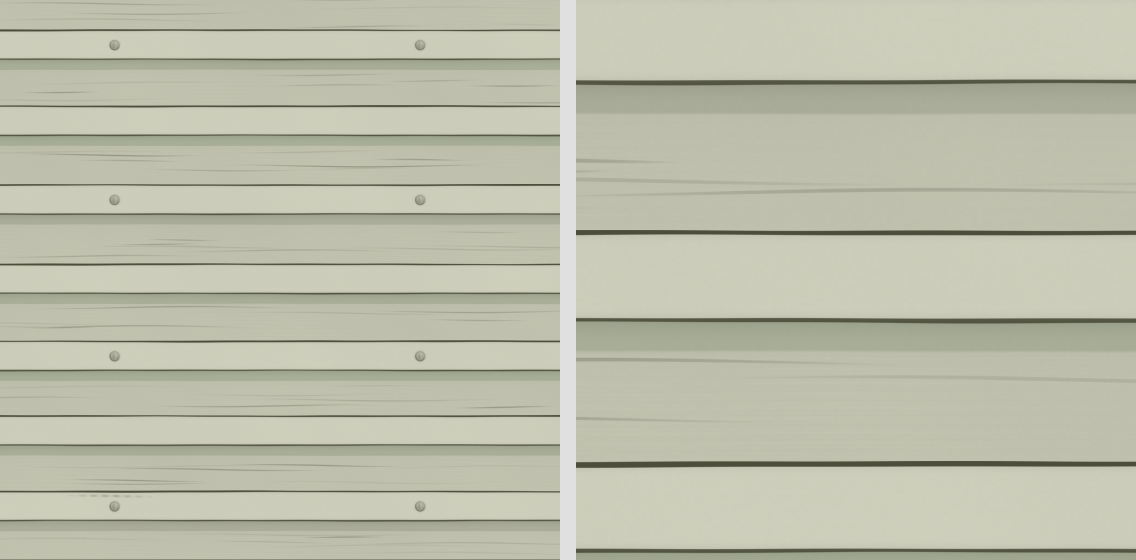
Left, the full canvas; right, a detail of the centre.
This texture is drawn by a Shadertoy shader. Its source:

```glsl
const float PITCH = 0.1376;
const vec3 STRIP = vec3(0.80, 0.805, 0.73);
const vec3 PLANK = vec3(0.75, 0.755, 0.68);
const vec3 SHADOW = vec3(0.655, 0.67, 0.59);
const vec3 GRAIN = vec3(0.50, 0.51, 0.44);
const vec3 INK = vec3(0.30, 0.305, 0.235);

float hash(vec2 p) {
    return fract(sin(dot(p, vec2(127.1, 311.7))) * 43758.5);
}

// Slow drift made of layered sines, about -1 to 1
float drift(float x, float seed) {
    return 0.5 * sin(7.0 * x + seed * 4.1) + 0.3 * sin(17.0 * x - seed * 2.7)
         + 0.2 * sin(41.0 * x + seed * 5.3);
}

// Uneven spacing of the boards
float rowStart(float row) {
    return 0.0527 + row * PITCH + 0.0013 + 0.0039 * sin(1.2 * row - 2.6);
}

float band(float dist, float halfWidth, float aa) {
    return 1.0 - smoothstep(halfWidth - aa, halfWidth + aa, abs(dist));
}

// Thin horizontal mark with tapered ends
float streak(vec2 p, vec2 center, float halfLength, float halfWidth, float aa) {
    float along = (p.x - center.x) / halfLength;
    float taper = max(0.0, 1.0 - along * along);
    float bend = 0.0018 * sin(p.x * 13.0 + center.y * 400.0);
    return taper * band(p.y - center.y - bend, halfWidth * (0.4 + taper), aa);
}

vec3 addRivet(vec3 color, vec2 p, float aa) {
    float r = length(p);
    float disc = 1.0 - smoothstep(0.009 - aa, 0.009 + aa, r);
    float light = dot(p, vec2(0.45, 0.9)) / 0.009;
    vec3 metal = mix(vec3(0.59, 0.60, 0.53), vec3(0.71, 0.715, 0.64),
                     smoothstep(-0.6, 0.7, light + 0.3 * sin(p.x * 900.0)));
    float rim = smoothstep(0.006, 0.009, r) * (0.6 - 0.3 * light);
    metal = mix(metal, vec3(0.42, 0.43, 0.36), clamp(rim, 0.0, 0.85));
    color *= 1.0 - 0.08 * (1.0 - smoothstep(0.008, 0.013, r));
    return mix(color, metal, disc);
}

void mainImage(out vec4 fragColor, in vec2 fragCoord) {
    vec2 uv = fragCoord / iResolution.xy;
    float aa = 0.8 / iResolution.y;
    float depth = 1.0 - uv.y;

    // Board index and distance below its top edge
    float row = floor((depth - 0.0487) / PITCH);
    if (depth < rowStart(row)) row -= 1.0;
    float d = depth - rowStart(row);
    float seed = row + 2.0;

    // Flat bands: raised strip, its shadow, recessed plank
    float stripEnd = 0.0538 + 0.0006 * drift(uv.x, seed + 0.5);
    float shadowEnd = 0.0725 + 0.0005 * drift(uv.x, seed + 3.0);
    float inPlank = smoothstep(shadowEnd - 0.0012, shadowEnd + 0.0012, d);
    float inStrip = 1.0 - smoothstep(stripEnd - aa, stripEnd + aa, d);
    vec3 strip = STRIP * (1.0 - 0.025 * smoothstep(0.018, 0.028, abs(d - 0.028)));
    vec3 plank = PLANK * (1.0 - 0.02 * exp(-(d - 0.072) * 90.0));
    vec3 shadow = SHADOW * (0.96 + 0.05 * smoothstep(0.054, 0.068, d));
    shadow += vec3(-0.015, 0.005, -0.01) * (hash(vec2(seed, 8.0)) - 0.3);

    // Long grain marks on the plank
    float marks = 0.0;
    for (float i = 0.0; i < 8.0; i++) {
        vec2 id = vec2(i, seed);
        vec2 center = vec2(hash(id), 0.079 + 0.052 * hash(id + 20.0));
        float size = 0.06 + 0.20 * hash(id + 40.0);
        float strength = 0.15 + 0.55 * pow(hash(id + 60.0), 2.0);
        marks = max(marks, strength * streak(vec2(uv.x, d), center, size, 0.0008, aa));
    }
    float fine = sin(d * 1500.0 + 2.0 * drift(uv.x, seed)) * sin(d * 640.0 + uv.x * 5.0);
    plank *= 1.0 + 0.009 * fine * (0.5 + 0.5 * drift(uv.x, seed + 7.0));
    plank = mix(plank, GRAIN, marks);

    vec3 color = mix(mix(shadow, plank, inPlank), strip, inStrip);

    // Soft mottling
    color *= 1.0 + 0.008 * drift(uv.x + 0.3 * uv.y, uv.y * 3.0)
           + 0.006 * (hash(floor(uv * 384.0)) - 0.5);

    // Scuff near the lower left
    float scuff = streak(vec2(uv.x, depth), vec2(0.199, 0.887), 0.085, 0.0016, aa);
    color = mix(color, GRAIN, 0.4 * scuff * (0.6 + 0.4 * sin(uv.x * 310.0)));

    // Rivets on every second strip
    if (mod(row, 2.0) < 0.5) {
        vec2 rivet = vec2(abs(uv.x - 0.4775) - 0.2728, 0.0287 - d);
        rivet.x *= sign(uv.x - 0.4775);
        color = addRivet(color, rivet, aa);
    }

    // Inked edges of uneven weight
    float topEdge = d - 0.002 - 0.0006 * drift(uv.x, seed);
    float topWidth = 0.0014 + 0.0005 * drift(uv.x * 0.7, seed + 9.0);
    float lowWidth = 0.0012 + 0.0003 * drift(uv.x, seed + 5.0);
    float ink = max(band(topEdge, topWidth, aa), 0.92 * band(d - stripEnd, lowWidth, aa));
    ink = max(ink, 0.7 * band(uv.y, 0.0012, aa));
    float halo = exp(-abs(topEdge) * 600.0) + exp(-abs(d - stripEnd) * 600.0);
    color = mix(color * (1.0 - 0.07 * halo), INK, ink);

    fragColor = vec4(color, 1.0);
}
```
